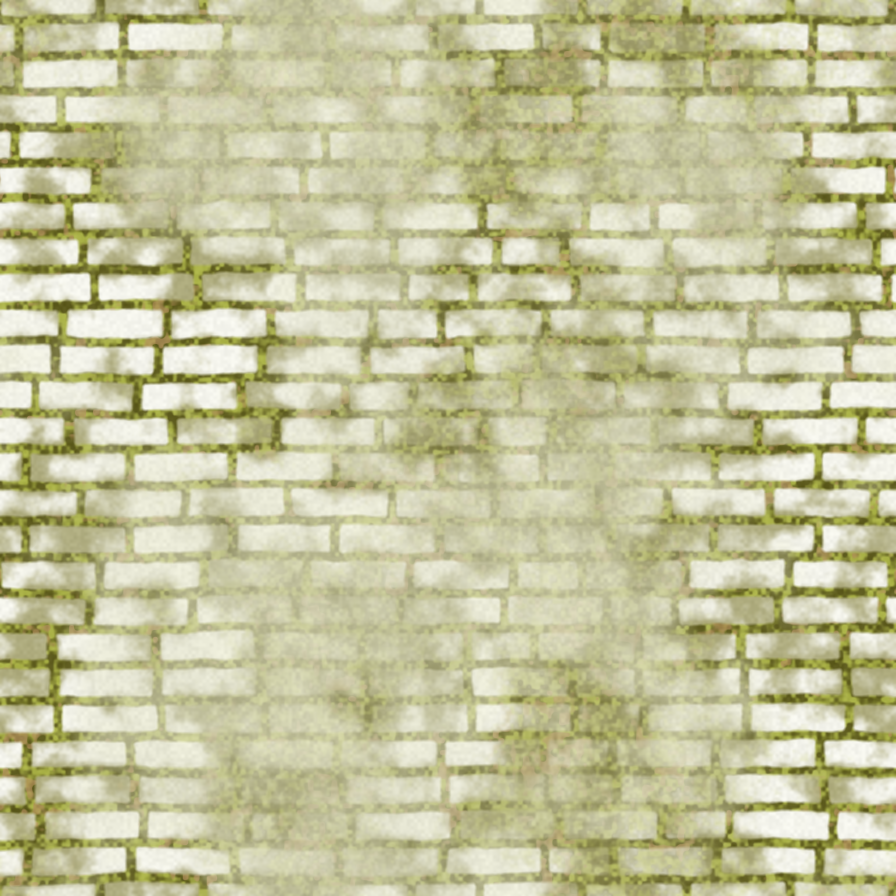
Reproduce this texture procedurally as a Shadertoy shader.

```glsl
// Weathered whitewashed brick wall with mossy joints, seamless on all sides.
// Each course holds eight long bricks and one short one at a hashed shift;
// wrapping value noise adds blotches, moss speckles and a pale veil.

#define ROWS 25.0          // courses up the canvas
#define ROW_OFFSET 0.46    // height of the lowest joint, in courses
#define LONG_BRICKS 8.0    // long bricks per course
#define LONG_PITCH 0.1155  // length of a long brick with its joint
#define JOINT 0.0085       // joint width
#define CORNER 0.004       // corner radius of a brick
#define WOBBLE 0.005       // unevenness of the brick edges
#define MOSS_AMOUNT 0.68   // strength of the moss patches
#define VEIL_AMOUNT 0.62   // strength of the pale veil

const vec3 CHALK      = vec3(0.96, 0.96, 0.93);
const vec3 STAIN      = vec3(0.68, 0.67, 0.49);
const vec3 DARK_MOSS  = vec3(0.36, 0.35, 0.11);
const vec3 GREEN_MOSS = vec3(0.67, 0.70, 0.28);
const vec3 RUST       = vec3(0.70, 0.56, 0.36);
const vec3 VEIL       = vec3(0.86, 0.86, 0.76);

float hash(vec2 p) {
    vec3 q = fract(p.xyx * 0.1031);
    q += dot(q, q.yzx + 33.33);
    return fract((q.x + q.y) * q.z);
}

// Value noise that wraps after a whole number of cells
float valueNoise(vec2 uv, float cells, float seed) {
    vec2 p = uv * cells;
    vec2 cell = floor(p);
    vec2 f = p - cell;
    f = f * f * (3.0 - 2.0 * f);
    vec2 a = mod(cell, cells) + seed;
    vec2 b = mod(cell + 1.0, cells) + seed;
    return mix(mix(hash(a), hash(vec2(b.x, a.y)), f.x),
               mix(hash(vec2(a.x, b.y)), hash(b), f.x), f.y);
}

float fbm(vec2 uv, float cells, float seed) {
    float sum = 0.0, weight = 0.5;
    for (int i = 0; i < 4; i++) {
        sum += weight * valueNoise(uv, cells, seed + float(i) * 17.0);
        cells *= 2.0;
        weight *= 0.5;
    }
    return sum / 0.9375;
}

// Signed distance to the brick around uv; id names that brick
float brickDistance(vec2 uv, out vec2 id) {
    float y = uv.y * ROWS - ROW_OFFSET;
    float row = mod(floor(y), ROWS);
    float shift = mix(0.42, 0.88, hash(vec2(row, 7.0)));
    float x = fract(uv.x - shift);
    float column = min(floor(x / LONG_PITCH), LONG_BRICKS);
    float left = column * LONG_PITCH;
    float right = column < LONG_BRICKS ? left + LONG_PITCH : 1.0;
    id = vec2(column, row);

    vec2 p = vec2(x - 0.5 * (left + right), (fract(y) - 0.5) / ROWS);
    vec2 extent = 0.5 * (vec2(right - left, 1.0 / ROWS) - JOINT);
    extent -= 0.0012 * vec2(hash(id + 31.0), hash(id + 53.0));
    vec2 q = abs(p) - extent + CORNER;
    return length(max(q, 0.0)) + min(max(q.x, q.y), 0.0) - CORNER;
}

void mainImage(out vec4 fragColor, in vec2 fragCoord) {
    vec2 uv = fragCoord / iResolution.xy;
    float pixel = 1.0 / min(iResolution.x, iResolution.y);

    // Uneven courses and chipped edges
    vec2 bend = vec2(fbm(uv, 40.0, 3.0), fbm(uv, 40.0, 91.0)) - 0.5;
    bend.y += 0.7 * (valueNoise(uv, 7.0, 45.0) - 0.5);
    vec2 id;
    float d = brickDistance(uv + WOBBLE * bend, id);
    float brick = 1.0 - smoothstep(-0.0015 - pixel, 0.001 + pixel, d);

    // Shared noise layers
    float speck = 0.55 * valueNoise(uv, 210.0, 11.0) + 0.45 * valueNoise(uv, 105.0, 23.0);
    float blotch = fbm(uv, 24.0, 61.0);
    float middle = smoothstep(0.0, 0.34, min(uv.x, 1.0 - uv.x));

    // Chalky brick faces, stained in clouds and towards their edges
    float chalk = blotch + 0.14 * (hash(id + 71.0) - 0.5);
    chalk += 0.10 * (speck - 0.5) - 0.10 * smoothstep(-0.009, 0.0, d);
    vec3 stone = mix(STAIN, CHALK, smoothstep(0.20, 0.60, chalk));

    // Moss: dark ground, green tufts, scattered rusty grains
    vec3 moss = mix(DARK_MOSS, GREEN_MOSS, smoothstep(0.25, 0.78, speck));
    float grain = valueNoise(uv, 150.0, 37.0) * valueNoise(uv, 34.0, 83.0);
    moss = mix(moss, RUST, 0.7 * smoothstep(0.36, 0.60, grain));
    vec3 color = mix(moss, stone, brick);

    // Moss creeping over the faces, mostly away from the sides
    float growth = fbm(uv, 6.0, 101.0) + 0.18 * middle + 0.30 * (0.5 - blotch);
    float cover = smoothstep(0.50, 0.82, growth + 0.20 * (speck - 0.5));
    vec3 film = mix(moss, STAIN, 0.45) + 0.05;
    color = mix(color, film, MOSS_AMOUNT * cover);

    // Pale veil that fades out the joints in places
    float haze = fbm(uv, 5.0, 139.0) + 0.20 * middle + 0.35 * (blotch - 0.5);
    float veil = smoothstep(0.48, 0.80, haze);
    color = mix(color, VEIL + 0.16 * (blotch - 0.5), VEIL_AMOUNT * veil);

    // Fine grit
    color += 0.05 * (valueNoise(uv, 250.0, 5.0) - 0.5);
    fragColor = vec4(clamp(color, 0.0, 1.0), 1.0);
}
```
